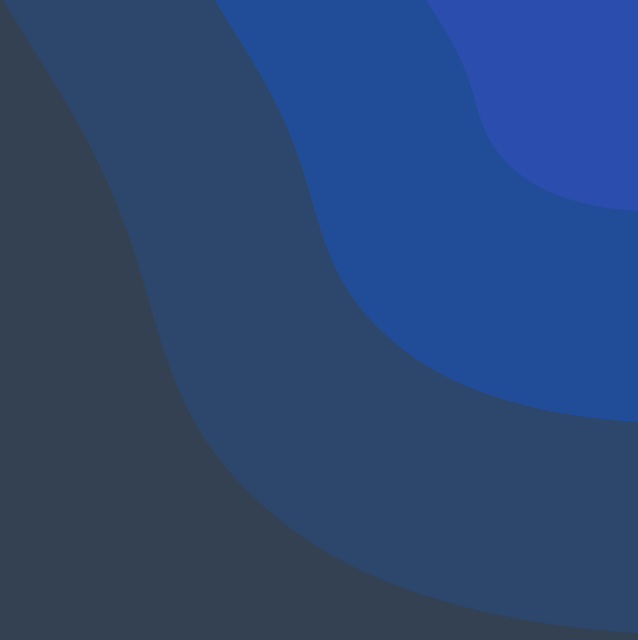
This background is drawn by a WebGL 2 fragment shader. Its source:

```glsl
#version 300 es
precision highp float;

uniform vec2 u_resolution;
out vec4 fragColor;

// Wavy quarter-circle outline: radius and slope at seven even angles,
// joined by cubic Hermite segments.
float outlineRadius(float angle) {
    vec2 knots[7] = vec2[7](
        vec2(1.0, -0.157), vec2(0.893, -0.050), vec2(0.898, 0.058),
        vec2(0.970, 0.056), vec2(0.998, 0.008), vec2(0.9935, -0.005),
        vec2(0.997, 0.018));
    float s = clamp(angle / radians(15.0), 0.0, 6.0);
    int i = min(int(s), 5);
    float t = s - float(i);
    float u = 1.0 - t;
    vec2 a = knots[i];
    vec2 b = knots[i + 1];
    return u * u * ((1.0 + 2.0 * t) * a.x + t * a.y)
         + t * t * ((3.0 - 2.0 * t) * b.x - u * b.y);
}

void main() {
    // Offset from the upper right corner, in canvas heights
    vec2 p = (u_resolution - gl_FragCoord.xy) / u_resolution.y;
    float level = 3.0 * length(p) / (0.992 * outlineRadius(atan(p.y, p.x)));
    float softness = 1.8 / u_resolution.y;

    vec3 layers[3] = vec3[3](
        vec3(0.173, 0.277, 0.419),
        vec3(0.130, 0.302, 0.597),
        vec3(0.168, 0.302, 0.680));
    vec3 color = vec3(0.200, 0.255, 0.327);

    // Stack the nested layers from the largest to the smallest
    for (int i = 0; i < 3; i++) {
        float edge = float(3 - i);
        color = mix(color, layers[i], 1.0 - smoothstep(edge - softness, edge + softness, level));
    }
    fragColor = vec4(color, 1.0);
}
```
